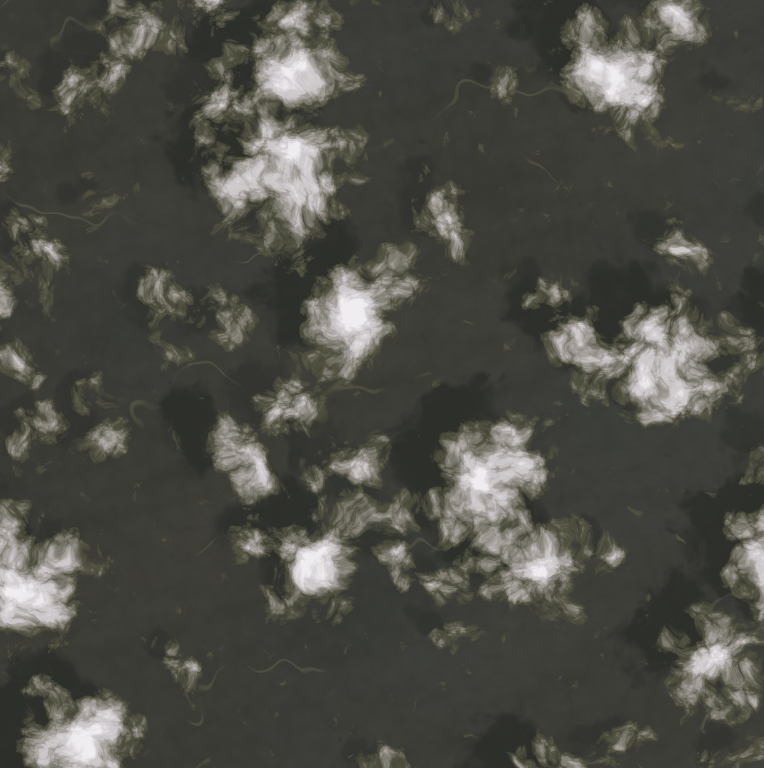
This texture is drawn by a WebGL 2 fragment shader. Its source:

```glsl
#version 300 es
precision highp float;
// Scattered cumulus seen from above over dark, faintly mottled land.
// Hashed elliptical puffs are roughened by layered cellular noise; the
// density picks the cloud colour, and a shifted copy casts the shadows.

uniform vec2 u_resolution;
out vec4 fragColor;

vec2 hash2(vec2 p) {
    vec3 q = fract(p.xyx * vec3(0.1031, 0.1030, 0.0973));
    q += dot(q, q.yzx + 33.33);
    return fract((q.xx + q.yz) * q.zy);
}

// Distance to the nearest jittered cell point
float cellular(vec2 p) {
    vec2 cell = floor(p), f = p - cell;
    float nearest = 4.0;
    for (int y = -1; y <= 1; y++)
    for (int x = -1; x <= 1; x++) {
        vec2 o = vec2(x, y);
        vec2 d = o + hash2(cell + o + 40.0) - f;
        nearest = min(nearest, dot(d, d));
    }
    return sqrt(nearest);
}

// Layered cellular billows, centred near zero
float billows(vec2 p, int octaves) {
    float sum = 0.0, amp = 0.5;
    for (int i = 0; i < octaves; i++) {
        sum += amp * (0.46 - cellular(p));
        p = mat2(1.64, 1.25, -1.25, 1.64) * p + 7.3;
        amp *= 0.6;
    }
    return sum;
}

// Layered sines, used for slow variation and for bending coordinates
float waves(vec2 p) {
    float sum = 0.0, amp = 0.5;
    for (int i = 0; i < 4; i++) {
        sum += amp * sin(p.x + 1.7 * sin(p.y * 0.8 + float(i))) * cos(p.y * 0.9 - 0.6 * p.x);
        p = mat2(1.5, 1.1, -1.1, 1.5) * p + 2.1;
        amp *= 0.58;
    }
    return sum;
}

// Height of scattered ellipses: positive inside, falling towards the rim
float puffs(vec2 p, float count, float chance, float seed) {
    p *= count;
    vec2 cell = floor(p);
    float top = -0.4;
    for (int y = -1; y <= 1; y++)
    for (int x = -1; x <= 1; x++) {
        vec2 id = cell + vec2(x, y);
        vec2 place = hash2(id + seed), kind = hash2(id + seed + 61.7);
        if (kind.x > chance) continue;
        float size = kind.x / chance;
        float turn = 6.283 * kind.y;
        vec2 d = id + 0.1 + 0.8 * place - p;
        d = mat2(cos(turn), sin(turn), -sin(turn), cos(turn)) * d;
        d.y *= 1.0 + 0.6 * place.x;
        top = max(top, (1.0 - length(d) / mix(0.22, 0.58, size)) * mix(0.65, 1.15, size));
    }
    return top;
}

// Dim land with faint streaks, mottling and broken winding channels
vec3 land(vec2 p) {
    float streaks = waves(vec2(p.x * 9.0 - p.y * 4.0, p.y * 34.0 - p.x * 9.0));
    float tone = 0.012 * waves(p * 7.0 + 3.0) + 0.010 * streaks + 0.03 * billows(p * 34.0, 3);
    vec3 color = vec3(0.235, 0.238, 0.218) + tone;
    color += vec3(0.008, 0.001, -0.004) * waves(p * 5.0 + 9.0);
    float channel = abs(sin(p.y * 17.0 - p.x * 4.0 + 2.2 * waves(p * 11.0)));
    float broken = smoothstep(0.15, 0.5, waves(p * 13.0 + 5.0));
    color += vec3(0.07, 0.07, 0.035) * broken * (1.0 - smoothstep(0.02, 0.09, channel));
    return color;
}

void main() {
    vec2 p = gl_FragCoord.xy / u_resolution.y;
    vec2 bent = p + 0.022 * vec2(waves(p * 22.0), waves(p * 22.0 + 17.0));

    // Shadows fall up and to the left of the tall clouds
    vec2 shadowPos = bent + vec2(0.06, -0.045);
    float shade = puffs(shadowPos, 6.0, 0.52, 13.0) + 1.1 * billows(shadowPos * 20.0, 3);
    float smallShade = puffs(bent + vec2(0.03, -0.022), 11.0, 0.42, 87.0) + billows(p * 30.0, 2);
    vec3 color = land(p);
    color = mix(color, vec3(0.172, 0.180, 0.164), 0.9 * smoothstep(-0.18, 0.35, shade));
    color = mix(color, vec3(0.180, 0.188, 0.172), 0.6 * smoothstep(0.0, 0.5, smallShade));

    // Tall clouds joined with low, thin wisps
    float tall = puffs(bent, 6.0, 0.52, 13.0);
    float thin = 0.36 * puffs(bent, 11.0, 0.42, 87.0);
    thin = thin > 0.0 ? thin : thin * 3.0;
    float rough = billows(bent * 19.0, 5);
    float density = max(tall, thin) + 1.5 * rough;
    float grain = 0.05 * billows(p * 95.0, 2);

    // Olive fringe, grey veil, pale body, bright crown
    color = mix(color, vec3(0.32, 0.32, 0.25) + grain, 0.9 * smoothstep(-0.04, 0.17, density));
    color = mix(color, vec3(0.49, 0.48, 0.44) + grain, smoothstep(0.16, 0.38, density));
    color = mix(color, vec3(0.64, 0.62, 0.60), smoothstep(0.36, 0.54, density));
    color = mix(color, vec3(0.80, 0.78, 0.79), smoothstep(0.52, 0.74, density));
    color = mix(color, vec3(0.94, 0.93, 0.94), smoothstep(0.74, 1.15, density));

    fragColor = vec4(color, 1.0);
}
```
